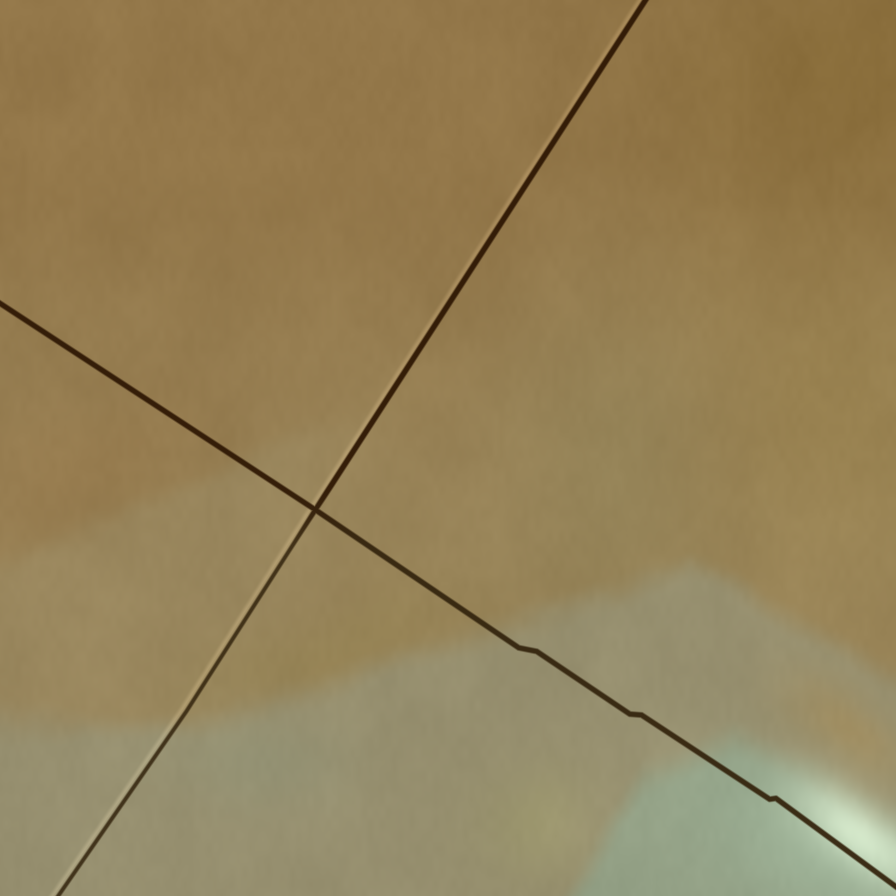
A Shadertoy shader for this texture:

```glsl
const vec2 crossSeam[9] = vec2[9](
    vec2(-0.01, 0.668), vec2(0.352, 0.431), vec2(0.579, 0.277),
    vec2(0.599, 0.273), vec2(0.703, 0.203), vec2(0.716, 0.202),
    vec2(0.859, 0.108), vec2(0.866, 0.109), vec2(1.01, 0.003));

float hash(vec2 p) {
    return fract(sin(dot(p, vec2(127.1, 311.7))) * 43758.5453);
}

float noise(vec2 p) {
    vec2 i = floor(p), f = fract(p);
    f = f * f * (3.0 - 2.0 * f);
    return mix(mix(hash(i), hash(i + vec2(1, 0)), f.x),
               mix(hash(i + vec2(0, 1)), hash(i + vec2(1, 1)), f.x), f.y);
}

float fbm(vec2 p) {
    float sum = 0.0, amp = 0.5;
    for (int i = 0; i < 5; i++) {
        sum += amp * noise(p);
        p = p * 2.03 + 7.1;
        amp *= 0.5;
    }
    return sum;
}

float segmentDistance(vec2 p, vec2 a, vec2 b) {
    vec2 ab = b - a;
    return length(p - a - ab * clamp(dot(p - a, ab) / dot(ab, ab), 0.0, 1.0));
}

float crossSeamDistance(vec2 p) {
    float d = 1.0;
    for (int i = 0; i < 8; i++)
        d = min(d, segmentDistance(p, crossSeam[i], crossSeam[i + 1]));
    return d;
}

float longSeamDistance(vec2 p) {
    float d = segmentDistance(p, vec2(0.727, 1.01), vec2(0.352, 0.431));
    d = min(d, segmentDistance(p, vec2(0.352, 0.431), vec2(0.208, 0.206)));
    return min(d, segmentDistance(p, vec2(0.208, 0.206), vec2(0.058, -0.01)));
}

float patchMask(vec2 p, vec2 center, vec2 radius, float angle) {
    float c = cos(angle), s = sin(angle);
    vec2 q = mat2(c, -s, s, c) * (p - center) / radius;
    return exp(-dot(q, q));
}

float below(float y, float height, float softness) {
    return 1.0 - smoothstep(-softness, softness, y - height);
}

float line(float d, float halfWidth, float blur) {
    return 1.0 - smoothstep(halfWidth - blur, halfWidth + blur, d);
}

vec3 stoneColor(vec2 p, vec2 w) {
    vec3 color = mix(vec3(0.595, 0.515, 0.345), vec3(0.575, 0.465, 0.285),
                     smoothstep(0.35, 0.85, p.y));

    // Warm and dark areas of the upper stone
    color = mix(color, vec3(0.61, 0.52, 0.32), 0.8 * patchMask(w, vec2(0.95, 0.55), vec2(0.19, 0.22), 0.0));
    color = mix(color, vec3(0.53, 0.42, 0.22), 0.9 * patchMask(w, vec2(0.94, 0.92), vec2(0.2, 0.17), 0.3));
    color = mix(color, vec3(0.57, 0.51, 0.34), 0.6 * patchMask(w, vec2(0.68, 0.48), vec2(0.11, 0.2), 0.0));
    color = mix(color, vec3(0.59, 0.47, 0.29), 0.6 * patchMask(w, vec2(0.08, 0.47), vec2(0.2, 0.1), 0.4));

    // Layered reflections with slanted upper edges
    float paleHeight = 0.368 + 0.43 * p.x;
    float pale = below(w.y, paleHeight, 0.018) * (1.0 - smoothstep(0.25, 0.48, p.x));
    color = mix(color, vec3(0.605, 0.535, 0.375), 0.75 * pale);
    color = mix(color, vec3(0.58, 0.51, 0.32), 0.6 * patchMask(w, vec2(0.37, 0.27), vec2(0.15, 0.05), 0.25));
    float greyHeight = min(max(0.19 + 0.03 * p.x, 0.12 + 0.32 * p.x), 0.752 - 0.5 * p.x);
    float grey = below(w.y, greyHeight, 0.025);
    color = mix(color, vec3(0.59, 0.57, 0.45), 0.85 * grey);

    // Green, amber and teal tints in the lower stone
    color = mix(color, vec3(0.55, 0.56, 0.45), 0.5 * patchMask(w, vec2(0.29, 0.15), vec2(0.09, 0.05), 0.0));
    color = mix(color, vec3(0.62, 0.60, 0.43), 0.7 * patchMask(w, vec2(0.6, 0.08), vec2(0.07, 0.06), 0.6));
    float tealHeight = min(1.6 * (p.x - 0.64), 0.17 - 0.45 * abs(p.x - 0.82));
    color = mix(color, vec3(0.57, 0.64, 0.54), 0.8 * below(w.y, tealHeight, 0.03));
    color = mix(color, vec3(0.62, 0.54, 0.36), 0.85 * patchMask(w, vec2(0.94, 0.19), vec2(0.075, 0.04), -0.6));

    // Fine mottling
    float mottle = fbm(p * vec2(16.0, 12.0)) - 0.48;
    float grain = noise(p * vec2(150.0, 75.0)) - 0.5;
    return color + mottle * vec3(0.045, 0.045, 0.04) + grain * 0.012;
}

void mainImage(out vec4 fragColor, in vec2 fragCoord) {
    vec2 p = fragCoord / iResolution.xy;
    float blur = max(0.0014, 0.75 / iResolution.y);
    vec2 warp = vec2(fbm(p * 9.0), fbm(p * 9.0 + 31.0)) - 0.48;
    vec3 color = stoneColor(p, p + 0.045 * warp);

    // Glare near the lower right corner
    float glare = patchMask(p, vec2(0.965, 0.065), vec2(0.085, 0.033), -0.65);
    float halo = patchMask(p, vec2(0.93, 0.05), vec2(0.16, 0.08), -0.5);
    color += halo * vec3(0.04, 0.07, 0.07) + glare * vec3(0.22, 0.22, 0.21);

    // Pale bevels beside dark seams
    float bevel = line(longSeamDistance(p + vec2(0.0045, -0.003)), 0.002, 0.003);
    color += bevel * vec3(0.10, 0.09, 0.08);
    float upper = smoothstep(0.38, 0.46, p.y);
    float longSeam = line(longSeamDistance(p), mix(0.0022, 0.0031, upper), blur);
    float crossing = line(crossSeamDistance(p), 0.003, blur);
    vec3 seamColor = mix(vec3(0.21, 0.15, 0.06), vec3(0.19, 0.10, 0.02), upper);
    color = mix(color, seamColor, max(longSeam * mix(0.88, 0.97, upper), crossing * 0.96));

    fragColor = vec4(clamp(color, 0.0, 1.0), 1.0);
}
```
